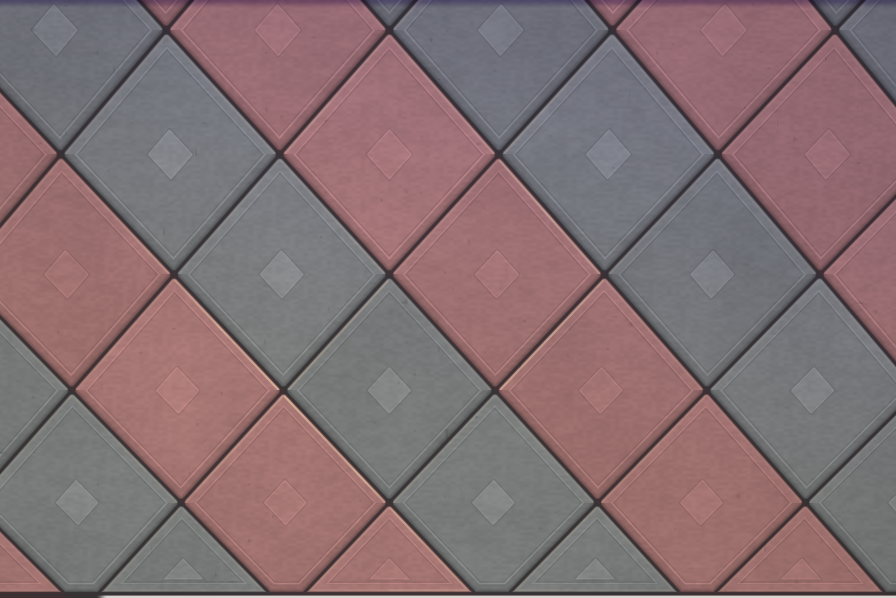
Give the GLSL for this pattern, as a Shadertoy shader.

```glsl
// Worn red and grey bevelled paving tiles laid as diamonds in diagonal stripes.

const vec3 RED = vec3(0.61, 0.432, 0.437);
const vec3 GREY = vec3(0.457, 0.463, 0.475);
const vec3 JOINT = vec3(0.20, 0.17, 0.19);
const vec3 CREAM = vec3(0.84, 0.72, 0.62);
const vec3 FLOOR_STRIP = vec3(0.86, 0.84, 0.82);

const vec2 PITCH = vec2(0.360, 0.1973);  // diamond width and row step
const vec2 ANCHOR = vec2(0.651, 0.541);  // where row zero is measured
const float TILT = 0.087;                // perspective towards the bottom
const float ROW_TO_EDGE = 0.747;         // row units to tile units
const float LAST_ROW = 2.834;            // rows are cut off here

float hash(vec2 p) {
    return fract(sin(dot(p, vec2(127.1, 311.7))) * 43758.5453);
}

float noise(vec2 p) {
    vec2 i = floor(p);
    vec2 f = fract(p);
    f = f * f * (3.0 - 2.0 * f);
    float low = mix(hash(i), hash(i + vec2(1.0, 0.0)), f.x);
    float high = mix(hash(i + vec2(0.0, 1.0)), hash(i + vec2(1.0, 1.0)), f.x);
    return mix(low, high, f.y);
}

// Distance inward from the edge of a rounded square.
float insideSquare(vec2 p, float halfSize, float radius) {
    vec2 q = abs(p) - halfSize + radius;
    return radius - length(max(q, 0.0)) - min(max(q.x, q.y), 0.0);
}

float line(float d, float halfWidth, float aa) {
    return 1.0 - smoothstep(halfWidth - aa, halfWidth + aa, abs(d));
}

// Column and row on the tilted wall; rows grow downwards.
vec2 wallCoord(vec2 uv) {
    vec2 offset = vec2(uv.x - ANCHOR.x, ANCHOR.y - uv.y);
    return offset / (PITCH * (1.0 - TILT * offset.y));
}

// Fine cast grain, soft blotches and a few dark pits.
float wear(vec2 uv, vec2 cell) {
    vec2 p = uv + 7.0 * hash(cell);
    float grain = noise(p * vec2(130.0, 210.0)) - 0.5;
    float mottle = noise(p * vec2(38.0, 65.0)) - 0.5;
    float blotch = noise(p * 9.0) - 0.5;
    float pits = smoothstep(0.93, 1.0, noise(p * 75.0));
    return 1.0 + 0.065 * grain + 0.04 * mottle + 0.05 * blotch - 0.10 * pits;
}

vec3 tileColor(vec2 uv, vec2 wall, float aa) {
    // Diagonal axes: x runs down right, y runs up right.
    float row = wall.y - 1.0;
    vec2 axes = vec2(wall.x + 0.5 * row, wall.x - 0.5 * row);
    vec2 cell = floor(axes + 0.5);
    vec2 p = axes - cell;
    float isRed = mod(cell.y, 2.0);
    float isHalf = step(2.5, cell.x - cell.y + 1.0);

    float edge = insideSquare(p, 0.5, 0.035);
    edge = min(edge, (LAST_ROW - wall.y) * ROW_TO_EDGE);
    bool onX = abs(p.x) > abs(p.y);
    float upper = onX ? step(p.x, 0.0) : step(0.0, p.y);

    vec3 base = mix(GREY, RED, isRed);
    base *= 0.975 + 0.05 * hash(cell + 3.0);
    vec3 col = base * wear(uv, cell);

    // Sloping rim and raised frame
    float rim = 1.0 - smoothstep(0.055, 0.065, edge);
    col *= 1.0 + rim * mix(-0.07, 0.03, upper);
    col *= 1.0 + 0.13 * line(edge - 0.068, 0.004, aa);
    col *= 1.0 - 0.08 * line(edge - 0.079, 0.004, aa);
    float lowerShade = (1.0 - upper) * (1.0 - smoothstep(0.012, 0.04, edge));
    col *= 1.0 - 0.20 * lowerShade;

    // Small central lozenge, a triangle on the cut row
    float lozenge = insideSquare(p + isHalf * vec2(0.1425, -0.1425), 0.1, 0.004);
    lozenge = min(lozenge, mix(1.0, (2.70 - wall.y) * ROW_TO_EDGE, isHalf));
    col *= 1.0 + mix(0.10, 0.045, isRed) * smoothstep(-aa, aa, lozenge);
    col *= 1.0 + 0.08 * line(lozenge, 0.004, aa);
    col *= 1.0 - 0.07 * line(lozenge + 0.009, 0.004, aa);

    // Light caught by the upper rims, strongest around the middle
    float side = onX ? 1.0 : 2.0;
    float glow = 1.0 - smoothstep(0.15, 0.75, length(uv - vec2(0.68, 0.50)));
    float glint = upper * line(edge - 0.021, 0.007, aa);
    glint *= 0.12 + glow * mix(0.25, 0.8, isRed) * hash(cell + 11.0 * side);
    col = mix(col, CREAM, glint * (0.6 + 0.4 * noise(uv * 25.0)));

    // Dark joint, deepest where rounded corners meet
    float joint = 1.0 - smoothstep(0.004, 0.014 + aa, edge);
    return mix(col, mix(JOINT, base * 0.5, 0.35), joint);
}

vec3 lighting(vec3 col, vec2 uv) {
    float falloff = length((uv - vec2(0.62, 0.40)) * vec2(0.75, 1.0));
    col *= 1.045 - 0.14 * falloff * falloff;
    vec3 cool = vec3(0.965, 0.965, 1.035);
    vec3 warm = vec3(1.005, 1.01, 0.975);
    col *= mix(warm, cool, smoothstep(0.4, 1.2, uv.y + 0.25 * uv.x));
    return col * mix(vec3(1.0), vec3(0.72, 0.66, 0.85), smoothstep(0.985, 1.0, uv.y));
}

void mainImage(out vec4 fragColor, in vec2 fragCoord) {
    vec2 uv = fragCoord / iResolution.y;
    float pixel = 1.0 / iResolution.y;
    vec3 col = lighting(tileColor(uv, wallCoord(uv), 2.2 * pixel), uv);

    // Pale floor showing under the last row
    float strip = 1.0 - smoothstep(0.004 - pixel, 0.004 + pixel, uv.y);
    strip *= smoothstep(0.16, 0.18, uv.x);
    fragColor = vec4(mix(col, FLOOR_STRIP, strip), 1.0);
}
```
